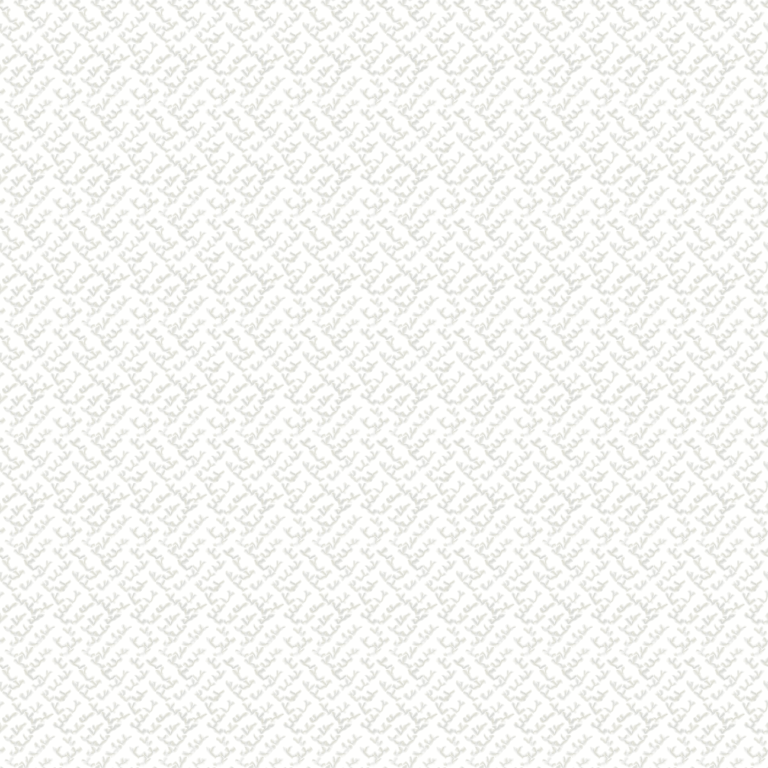
A three.js fragment shader for this pattern:

```glsl
// Pale woven texture of small forked, hand-drawn twigs in a repeating tile.
varying vec2 vUv;

const vec2 TILES = vec2(10.0, 7.0);        // repeats across and up
const vec2 CELLS = vec2(4.0, 10.0);        // twigs per tile
const vec2 GRAIN = vec2(24.0, 34.0);       // wobble lattice per tile
const vec3 PAPER = vec3(1.0, 1.0, 0.995);
const vec3 COOL_INK = vec3(0.845, 0.85, 0.835);
const vec3 WARM_INK = vec3(0.87, 0.87, 0.83);

// Lengths as fractions of the canvas
const float LONG_ARM = 0.0148;
const float SHORT_ARM = 0.0074;
const float SPUR = 0.0076;
const float HALF_WIDTH = 0.0017;
const float SOFTNESS = 0.0021;
const float WOBBLE = 0.0028;
const float JITTER = 0.26;                 // share of a cell
const float MIRRORED = 0.42;               // share of twigs leaning left
const float FLECKED_ROWS = 3.0;            // lowest rows of a tile are flecked
const float CHAIN_ROW = 3.0;               // row of longer, touching twigs

vec3 hash3(vec2 p) {
  vec3 q = fract(p.xyx * vec3(0.1031, 0.1030, 0.0973));
  q += dot(q, q.yxz + 33.33);
  return fract((q.xxy + q.yzz) * q.zyx);
}

// Smooth noise that wraps at the tile edge
vec3 tileNoise(vec2 p, vec2 period) {
  vec2 i = floor(p);
  vec2 f = fract(p);
  f = f * f * (3.0 - 2.0 * f);
  vec2 a = mod(i, period) + 71.0;
  vec2 b = mod(i + 1.0, period) + 71.0;
  return mix(mix(hash3(a), hash3(vec2(b.x, a.y)), f.x),
             mix(hash3(vec2(a.x, b.y)), hash3(b), f.x), f.y);
}

float segment(vec2 p, vec2 a, vec2 b) {
  vec2 pa = p - a;
  vec2 ba = b - a;
  return length(pa - ba * clamp(dot(pa, ba) / dot(ba, ba), 0.0, 1.0));
}

vec2 heading(float angle) {
  return vec2(cos(angle), sin(angle));
}

// Tick with a long right arm, a short left arm and a side spur
float twig(vec2 p, vec3 form, float stretch) {
  vec2 arm = heading(mix(0.55, 0.95, form.x)) * LONG_ARM * stretch * mix(0.85, 1.1, form.y);
  vec2 base = -0.5 * arm;
  vec2 hook = heading(mix(2.1, 2.8, form.z)) * SHORT_ARM * mix(0.5, 1.1, form.x);
  vec2 fork = base + arm * mix(0.4, 0.65, form.z);
  vec2 spur = heading(mix(1.7, 2.5, form.y)) * SPUR * mix(0.6, 1.1, form.z);
  float d = segment(p, base, base + arm);
  d = min(d, segment(p, base, base + hook));
  return min(d, segment(p, fork, fork + spur));
}

void main() {
  vec2 tile = vUv * TILES;
  vec2 cellSize = 1.0 / (TILES * CELLS);
  float pixel = max(fwidth(vUv.x), fwidth(vUv.y));
  float edge = max(SOFTNESS, 0.6 * pixel);

  // Hand-drawn wobble and mottled ink
  vec3 grain = tileNoise(tile * GRAIN, GRAIN);
  vec2 p = vUv + (grain.xy - 0.5) * WOBBLE;

  // Twigs from this cell and its neighbours, every other row set half a cell over
  float row = floor(p.y / cellSize.y);
  float ink = 0.0;
  for (int j = -1; j <= 1; j++) {
    float y = row + float(j);
    float tileRow = mod(y, CELLS.y);
    float stagger = 0.5 * mod(tileRow, 2.0);
    float column = floor(p.x / cellSize.x - stagger);
    for (int i = -1; i <= 1; i++) {
      float x = column + float(i);
      vec2 id = vec2(mod(x, CELLS.x), tileRow);
      vec3 place = hash3(id + 5.0);
      vec3 form = hash3(id + 37.0);
      vec2 centre = vec2(x + stagger + 0.5, y + 0.5) + (place.xy - 0.5) * JITTER;
      vec2 q = p - centre * cellSize;
      if (place.z < MIRRORED) q.x = -q.x;

      float stretch = tileRow == CHAIN_ROW ? 1.15 : 1.0;
      float cover = 1.0 - smoothstep(-edge, edge, twig(q, form, stretch) - HALF_WIDTH);
      float flecks = tileRow < FLECKED_ROWS ? mix(0.6, 1.0, smoothstep(0.2, 0.45, grain.z)) : 1.0;
      ink = max(ink, cover * flecks * mix(0.8, 1.0, form.y));
    }
  }

  // Ink drifts between cool and warm grey
  vec3 tint = mix(COOL_INK, WARM_INK, smoothstep(0.25, 0.75, grain.z));
  gl_FragColor = vec4(mix(PAPER, tint, ink), 1.0);
}
```
